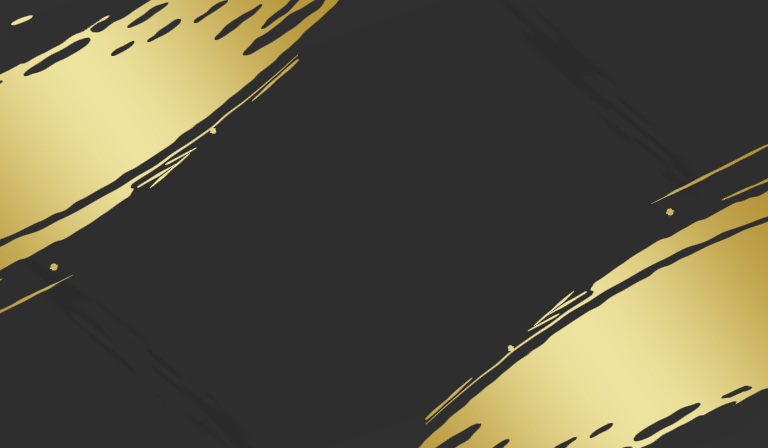
Reproduce this background procedurally as a Shadertoy shader.

```glsl
// Two ragged golden brush sweeps in opposite corners of a charcoal ground.

float hash(vec2 p) {
    vec3 q = fract(p.xyx * vec3(0.1031, 0.1030, 0.0973));
    q += dot(q, q.yzx + 33.33);
    return fract((q.x + q.y) * q.z);
}

float noise(vec2 p) {
    vec2 i = floor(p), f = fract(p);
    f = f * f * (3.0 - 2.0 * f);
    return mix(mix(hash(i), hash(i + vec2(1, 0)), f.x),
               mix(hash(i + vec2(0, 1)), hash(i + vec2(1, 1)), f.x), f.y);
}

// Distance to a dab that thins toward both ends (negative inside)
float dab(vec2 p, vec2 a, vec2 b, float radius) {
    vec2 axis = b - a;
    float h = clamp(dot(p - a, axis) / dot(axis, axis), 0.0, 1.0);
    return length(p - a - h * axis) - radius * (0.3 + 1.4 * sqrt(h * (1.0 - h)));
}

float coverage(float d) {
    return clamp(0.5 - d / max(fwidth(d), 0.001), 0.0, 1.0);
}

// Bristle noise, stretched along the sweep
float bristle(vec2 p, float len, float width) {
    return noise(vec2(dot(p, vec2(0.85, -0.53)) / len, dot(p, vec2(0.53, 0.85)) / width) + 40.0) - 0.5;
}

float sweep(vec2 p) {
    const vec4 scratches[10] = vec4[10](
        vec4(26, 75, 88, 40), vec4(112, 55, 134, 41), vec4(148, 41, 180, 20),
        vec4(128, 27, 168, 3), vec4(195, 22, 228, 0), vec4(216, 38, 262, 5),
        vec4(244, 54, 325, -2), vec4(-28, 92, 2, 81), vec4(-11, 76, 29, 55),
        vec4(262, 28, 300, -4));
    const vec4 flecks[9] = vec4[9](
        vec4(12, 24, 32, 16), vec4(-60, 342, 73, 275), vec4(51, 268, 57, 266),
        vec4(150, 188, 190, 153), vec4(252, 101, 298, 60), vec4(-60, 306, 2, 279),
        vec4(211, 132, 215, 129), vec4(165, 165, 196, 148), vec4(138, 187, 178, 163));

    float x = p.x, y = p.y;
    float grain = bristle(p, 14.0, 4.0);

    // Main body, frayed above and smoother below
    float top = 72.0 - 0.36 * x - 0.0009 * x * x;
    float bottom = 240.0 - 0.42 * x - 0.00085 * x * x;
    float fray = 20.0 * bristle(p, 38.0, 7.0) + 4.0 * grain;
    float body = max(top - y + fray, y - bottom + 3.0 * grain);

    // Scratches cut from the body
    for (int i = 0; i < 10; i++) {
        vec4 s = scratches[i];
        float radius = 1.2 + 0.045 * distance(s.xy, s.zw);
        body = max(body, -dab(p, s.xy, s.zw, radius) - 2.5 * grain);
    }

    // Side strip, broad at first and then hair thin
    float start = bottom + 6.0 + 0.034 * x + 3.0 * bristle(p, 22.0, 12.0);
    float thick = mix(24.0 - 0.07 * x, 6.7 - 0.019 * x, smoothstep(127.0, 135.0, x + 8.0 * grain));
    float strip = max(max(start - y, y - start - thick + 3.0 * grain * step(x, 131.0)), x - 298.0);
    float gold = min(body, strip);

    // Loose flecks and hairlines
    for (int i = 0; i < 9; i++) {
        vec4 f = flecks[i];
        float radius = max(1.3, 3.5 - 0.06 * distance(f.xy, f.zw));
        gold = min(gold, dab(p, f.xy, f.zw, radius) + 1.2 * grain);
    }
    return gold;
}

vec3 goldColor(vec2 p) {
    float t = abs(dot(p, vec2(0.81, -0.59)) - 25.0) / 215.0;
    vec3 pale = vec3(0.93, 0.89, 0.62), deep = vec3(0.71, 0.58, 0.22);
    return mix(pale, deep, smoothstep(0.0, 1.15, t));
}

void mainImage(out vec4 fragColor, in vec2 fragCoord) {
    // Design grid of 768 x 448, measured from the upper left
    vec2 uv = fragCoord / iResolution.xy;
    vec2 p = vec2(uv.x, 1.0 - uv.y) * vec2(768, 448);
    vec2 turned = vec2(724, 479) - p;

    // Charcoal ground, a little lighter in two corners
    vec3 color = vec3(0.18 + 0.025 * pow(abs(uv.x + uv.y - 1.0) * 0.2 + abs(uv.x - uv.y) * 0.8, 3.0));

    // Faint dark trails crossing below each sweep
    float trail = min(dab(p, vec2(30, 265), vec2(250, 450), 18.0),
                      dab(turned, vec2(30, 290), vec2(230, 490), 18.0));
    float streaks = noise(vec2(dot(p, vec2(0.77, 0.64)) / 40.0, dot(p, vec2(-0.64, 0.77)) / 5.0) + 90.0);
    color -= 0.012 * smoothstep(6.0, -6.0, trail) * smoothstep(0.35, 0.65, streaks);

    color = mix(color, goldColor(p), coverage(sweep(p)));
    color = mix(color, goldColor(turned), coverage(sweep(turned)));
    fragColor = vec4(color, 1.0);
}
```
